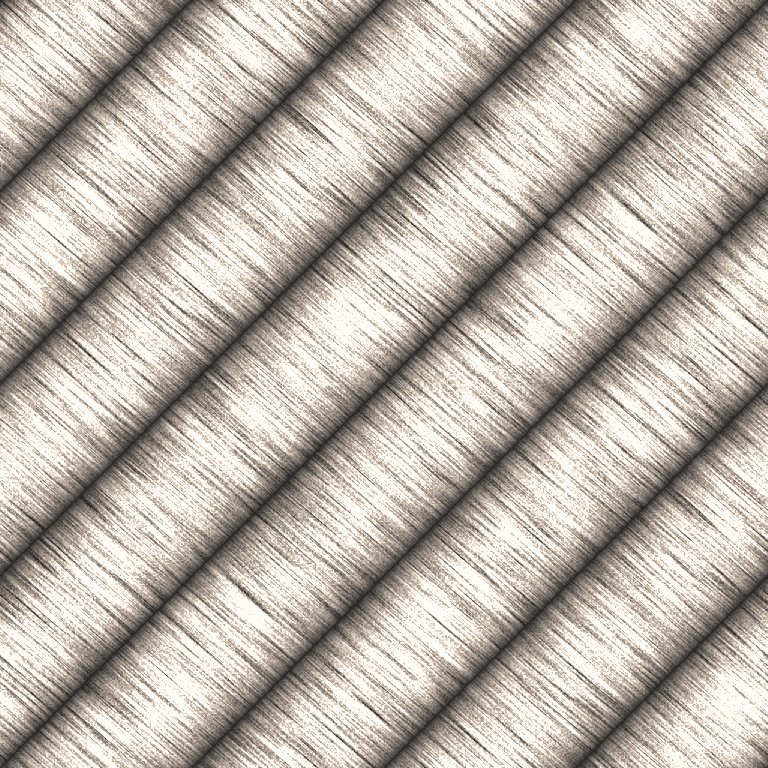
Reproduce this pattern procedurally as a WebGL 1 fragment shader.

```glsl
precision highp float;
// Diagonal rounded rolls of brushed pale fibre with dark creases between them.
uniform vec2 u_resolution;

float hash(vec2 p) {
  vec3 q = fract(vec3(p.xyx) * vec3(0.1031, 0.1030, 0.0973));
  q += dot(q, q.yzx + 33.33);
  return fract((q.x + q.y) * q.z);
}

// Value noise on a lattice of whole cells that wraps once per unit.
float wrapNoise(vec2 p, vec2 cells) {
  p *= cells;
  vec2 i = floor(p);
  vec2 f = p - i;
  f = f * f * (3.0 - 2.0 * f);
  vec2 lo = mod(i, cells);
  vec2 hi = mod(i + 1.0, cells);
  return mix(mix(hash(lo), hash(vec2(hi.x, lo.y)), f.x),
             mix(hash(vec2(lo.x, hi.y)), hash(hi), f.x), f.y);
}

// Long strands crossing each roll: soft bundles, hair-fine lines, dark gaps.
float strands(vec2 p) {
  float bundle = wrapNoise(p, vec2(190.0, 8.0)) - 0.5;
  float line = wrapNoise(p + 0.37, vec2(330.0, 13.0)) - 0.5;
  float hair = wrapNoise(p, vec2(512.0, 22.0)) - 0.5;
  float gap = smoothstep(0.66, 0.86, wrapNoise(p + 0.71, vec2(280.0, 10.0)));
  return 0.36 * bundle + 0.5 * line + 0.55 * hair - 0.3 * gap;
}

void main() {
  vec2 uv = gl_FragCoord.xy / u_resolution;

  // Four rolls per canvas side; x runs along a roll, y across it.
  vec2 roll = vec2(uv.x + uv.y, uv.x - uv.y);
  float across = fract(roll.y * 4.0);

  // Lean the strands within a roll, with a slight wander along it.
  float lean = 0.018 * (across - 0.5);
  float wander = 0.002 * (wrapNoise(roll, vec2(14.0, 8.0)) - 0.5);
  vec2 fibre = vec2(roll.x - lean + wander, roll.y);

  // Strands, fine speckle and faint patches of wear.
  float speckle = hash(mod(floor(uv * 512.0), 512.0)) - 0.5;
  float patches = wrapNoise(fibre + 0.19, vec2(44.0, 8.0)) - 0.5;
  float surface = strands(fibre) + 0.38 * speckle + 0.16 * patches;

  // Rounded shading that falls into the crease, where the grain fades last.
  float round = pow(4.0 * across * (1.0 - across), 0.72);
  float grain = 0.92 * pow(round, 0.8) * surface;
  float tone = max(0.16 + 0.88 * round + grain, 0.14);

  // Warm tint, neutral in shadow and bleached to near white in highlights.
  vec3 tint = mix(vec3(1.0, 0.96, 0.92), vec3(1.0, 0.93, 0.86),
                  smoothstep(0.2, 0.55, tone));
  vec3 colour = mix(tone * tint, vec3(1.0, 0.99, 0.97), smoothstep(0.88, 1.04, tone));
  gl_FragColor = vec4(colour, 1.0);
}
```
